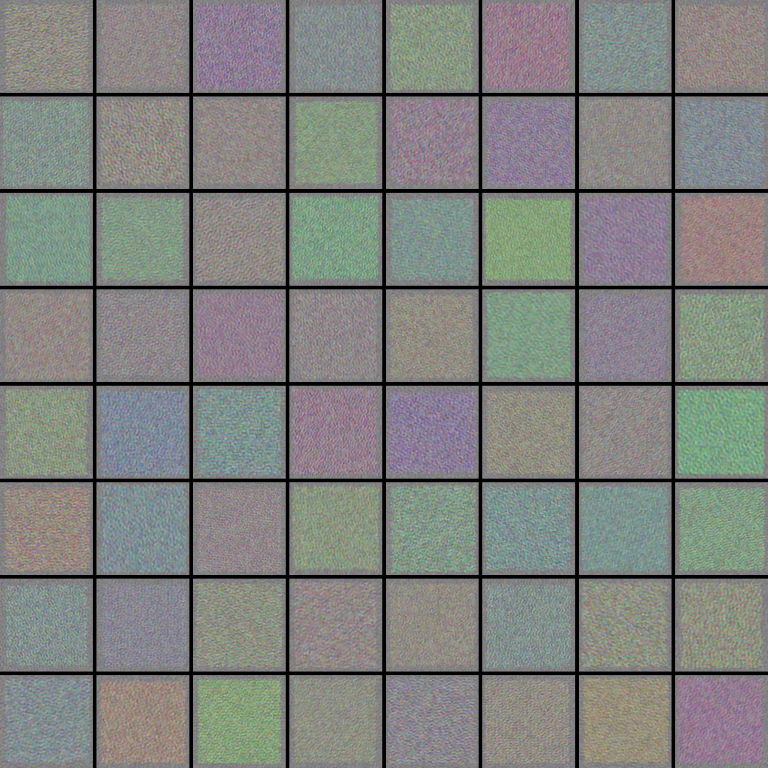
A WebGL 2 fragment shader for this pattern:

```glsl
#version 300 es
precision highp float;

uniform vec2 u_resolution;
out vec4 fragColor;

const float TILES = 8.0;
const float GAP = 0.0046;
const float TAU = 6.2831853;
const vec3 LINE_COLOR = vec3(0.0);
const vec3 MARGIN_GRAY = vec3(0.51, 0.505, 0.51);
const vec3 TILE_GRAY = vec3(0.54, 0.545, 0.54);

vec3 hash3(vec3 p) {
    p = fract(p * vec3(0.1031, 0.1030, 0.0973));
    p += dot(p, p.yxz + 33.33);
    return fract((p.xxy + p.yxx) * p.zyx);
}

mat2 rotation(float angle) {
    float c = cos(angle), s = sin(angle);
    return mat2(c, s, -s, c);
}

// Cellular noise: nearby jittered sites blend their random colours
vec3 cellularGrain(vec2 p, float seed) {
    vec2 cell = floor(p);
    vec3 sum = vec3(0.0);
    float total = 0.0;
    for (int y = -1; y <= 1; y++) {
        for (int x = -1; x <= 1; x++) {
            vec2 site = cell + vec2(x, y);
            vec3 jitter = hash3(vec3(site + 160.0, seed));
            vec2 offset = site + jitter.xy - p;
            float weight = exp(-7.0 * dot(offset, offset));
            sum += weight * hash3(vec3(site + 310.0, seed + 17.0));
            total += weight;
        }
    }
    return sum / total - 0.5;
}

// Layered, bent sines with a separate phase for each colour channel
vec3 wormGrain(vec2 p, float angle, float seed) {
    vec3 sum = vec3(0.0);
    for (int i = 0; i < 4; i++) {
        vec3 h = hash3(vec3(float(i) + 5.0, seed, 41.0));
        vec2 q = rotation(angle + (h.x - 0.5) * 1.8) * p;
        float bend = 1.6 * sin(q.y * (0.7 + h.y) + h.z * TAU);
        sum += sin(q.x * mix(2.4, 3.6, h.z) + bend + h * TAU);
    }
    return sum * 0.25;
}

vec3 softenHue(vec3 grain, float amount) {
    return mix(grain, vec3(dot(grain, vec3(1.0 / 3.0))), amount);
}

vec3 tileTint(float hue, float strength) {
    vec3 wave = cos(TAU * (hue - vec3(0.0, 1.0, 2.0) / 3.0));
    float greenBoost = 0.03 * smoothstep(0.6, 1.0, wave.g);
    return TILE_GRAY + strength * wave + vec3(-0.4, 1.0, -0.4) * greenBoost;
}

// Soft inset: each side fades over its own width
float insetMask(vec2 p, vec4 inset, float roughness) {
    vec4 sides = vec4(p, 1.0 - p) + roughness;
    vec4 fade = smoothstep(inset * 0.6, inset * 1.1, sides);
    return fade.x * fade.y * fade.z * fade.w;
}

void main() {
    vec2 uv = gl_FragCoord.xy / u_resolution;

    // Tiles touch the canvas border; gaps lie only between them
    float pitch = (1.0 + GAP) / TILES;
    float tileSize = pitch - GAP;
    vec2 tile = floor(uv / pitch);
    vec2 local = uv - tile * pitch;
    vec2 p = local / tileSize;

    // Random traits of this tile
    float seed = tile.x + tile.y * TILES + 3.0;
    vec3 tintTraits = hash3(vec3(tile + 11.0, 71.0));
    vec3 grainTraits = hash3(vec3(tile + 29.0, 137.0));
    vec3 edgeTraits = hash3(vec3(tile + 53.0, 211.0));

    // Fine woven grain along the tile's own direction
    float angle = grainTraits.x * TAU;
    float density = mix(52.0, 62.0, grainTraits.y);
    vec2 stretch = vec2(1.0, mix(0.7, 1.0, grainTraits.z));
    vec3 cells = cellularGrain(rotation(angle) * p * density * stretch, seed);
    vec3 worms = wormGrain(p * density, angle, seed);
    vec3 grain = softenHue(0.18 * cells + 0.10 * worms, 0.25);

    // Tinted centre fading into a neutral margin
    vec4 inset = mix(vec4(0.04), vec4(0.085), vec4(edgeTraits, grainTraits.z));
    float centre = insetMask(p, inset, 0.012 * cells.g);
    vec3 tint = tileTint(tintTraits.x, mix(0.015, 0.07, tintTraits.y));
    vec3 color = mix(MARGIN_GRAY, tint, centre);
    color += grain * mix(0.6, mix(0.85, 1.15, tintTraits.z), centre);

    // Dark grid lines with smooth edges
    vec2 inside = min(local, tileSize - local) * u_resolution;
    vec2 cover = clamp(inside + 0.5, 0.0, 1.0);
    color = mix(LINE_COLOR, color, cover.x * cover.y);

    fragColor = vec4(clamp(color, 0.0, 1.0), 1.0);
}
```
